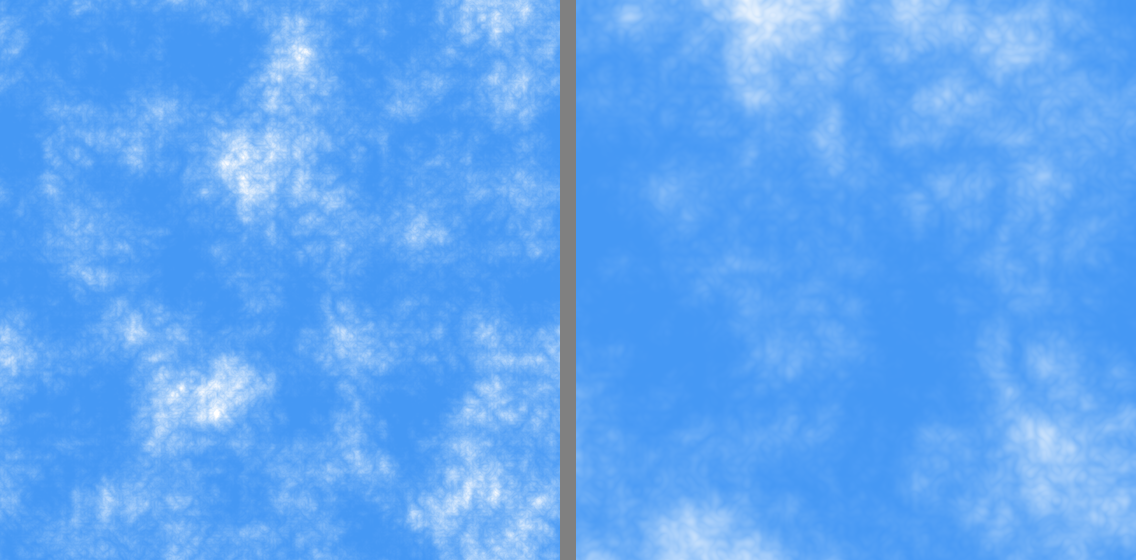
Left: the whole. Right: its middle third, enlarged.
This texture is drawn by a WebGL 2 fragment shader. Its source:

```glsl
#version 300 es
precision highp float;
// Seamless blue sky with scattered, wispy white clouds.
// Wrapping gradient noise is summed over octaves: broad ones place the clouds,
// fine creased ones fray them; a squared curve keeps open sky calm.

uniform vec2 u_resolution;
out vec4 fragColor;

const float TAU = 6.2831853;
const int OCTAVES = 6;
const int BROAD_OCTAVES = 2;
const float BASE_CELLS = 5.0;
const float GAIN = 0.67;
const vec3 SKY = vec3(0.27, 0.595, 0.958);
const vec3 CLOUD = vec3(1.0);

// Integer hash of a lattice cell and seed, returned in 0..1
float hash(vec2 cell, int seed) {
    uvec2 c = uvec2(cell);
    uint h = c.x * 1597334677u ^ c.y * 3812015801u ^ uint(seed) * 2654435769u;
    h = (h ^ (h >> 16)) * 2146121005u;
    h = (h ^ (h >> 15)) * 2221713035u;
    h ^= h >> 16;
    return float(h >> 8) / 16777216.0;
}

// Contribution of one lattice corner; cells wrap at the period
float corner(vec2 cell, vec2 offset, float period, int seed) {
    float angle = TAU * hash(mod(cell, period), seed);
    return dot(vec2(cos(angle), sin(angle)), offset);
}

// Tiling gradient noise, scaled to roughly unit deviation
float gradientNoise(vec2 p, float period, int seed) {
    vec2 i = floor(p);
    vec2 f = p - i;
    vec2 w = f * f * f * (f * (f * 6.0 - 15.0) + 10.0);
    vec2 e = vec2(1.0, 0.0);
    float low = mix(corner(i, f, period, seed),
                    corner(i + e.xy, f - e.xy, period, seed), w.x);
    float high = mix(corner(i + e.yx, f - e.yx, period, seed),
                     corner(i + e.xx, f - e.xx, period, seed), w.x);
    return 4.64 * mix(low, high, w.y);
}

// Folds noise into rounded puffs with dark creases, zero mean, unit deviation
float billow(float n) {
    return (sqrt(n * n + 0.02) - 0.82) / 0.58;
}

// Sum of octaves, normalised to unit deviation
float cloudField(vec2 uv, int seed) {
    float sum = 0.0;
    float power = 0.0;
    float amplitude = 1.0;
    float cells = BASE_CELLS;
    for (int i = 0; i < OCTAVES; i++) {
        // Shift each octave so the lattices do not line up
        vec2 shift = vec2(0.37, 0.71) * float(i);
        float n = gradientNoise(uv * cells + shift, cells, seed + i);
        sum += amplitude * (i < BROAD_OCTAVES ? n : billow(n));
        power += amplitude * amplitude;
        amplitude *= GAIN;
        cells *= 2.0;
    }
    return sum / sqrt(power);
}

// Cloud cover: squared so that thin haze fades out gently
float coverage(float field, float level, float contrast) {
    float c = max(level + contrast * field, 0.0);
    return min(c * c, 1.0);
}

void main() {
    vec2 uv = gl_FragCoord.xy / u_resolution;
    float cover = coverage(cloudField(uv, 11), 0.335, 0.182);
    fragColor = vec4(mix(SKY, CLOUD, cover), 1.0);
}
```
